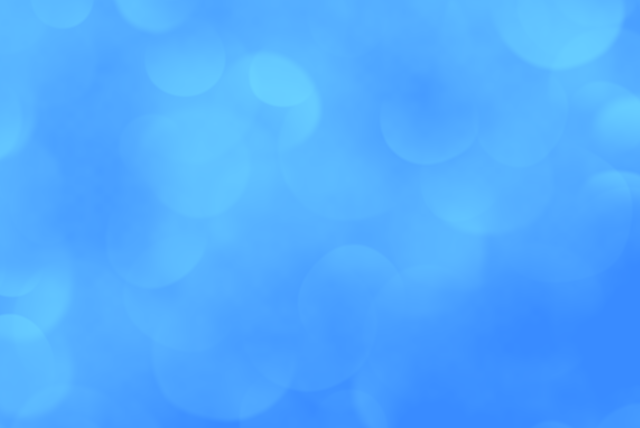
A Shadertoy shader for this background:

```glsl
// Soft blue bokeh: many faint, uneven light discs, each lit along part of one
// rim, over a cloudy wash that deepens toward the lower right.
// Discs follow a low-discrepancy sequence; one tone value drives the colour.

#define DEEP vec3(0.23, 0.555, 1.0)
#define MID vec3(0.33, 0.68, 1.0)
#define PALE vec3(0.385, 0.775, 1.0)
#define DISC_COUNT 72
#define DISC_RADIUS vec2(0.075, 0.165)
#define DISC_LIGHT vec2(0.09, 0.50)
#define RIM_BLUR vec2(0.004, 0.020)
#define WASH_TONE vec2(0.06, 0.62)
#define CLOUD_SCALE 3.8
#define CLOUD_LIGHT 0.72
#define MOTTLE_LIGHT 0.19
#define CONTRAST 1.27

vec3 hash3(vec2 p) {
    vec3 q = fract(p.xyx * vec3(0.1031, 0.1030, 0.0973));
    q += dot(q, q.yxz + 33.33);
    return fract((q.xxy + q.yzz) * q.zyx);
}

float valueNoise(vec2 p) {
    vec2 cell = floor(p), f = fract(p);
    f = f * f * f * (f * (f * 6.0 - 15.0) + 10.0);
    float low = mix(hash3(cell).x, hash3(cell + vec2(1, 0)).x, f.x);
    float high = mix(hash3(cell + vec2(0, 1)).x, hash3(cell + vec2(1, 1)).x, f.x);
    return mix(low, high, f.y);
}

// Broad clouds with a weaker, finer layer, centred on zero
float clouds(vec2 p) {
    return 0.7 * valueNoise(p) + 0.3 * valueNoise(p * 2.1 + 17.3) - 0.5;
}

// Small blotches plus faint speckle, centred on zero
float mottle(vec2 p) {
    float blotch = valueNoise(p * 15.0 + 3.1) - 0.5;
    float speckle = valueNoise(p * 46.0 + 8.4) - 0.5;
    return 0.7 * blotch + 0.3 * speckle;
}

// A disc that is bright at the rim facing 'angle' and fades across
float litDisc(vec2 p, float radius, float angle, float blur) {
    float inside = 1.0 - smoothstep(-blur, blur, length(p) - radius);
    float across = dot(p, vec2(cos(angle), sin(angle))) / radius;
    return inside * mix(0.06, 1.0, smoothstep(-0.7, 1.0, across));
}

// Sum of all discs; rims face mostly up or down
float bokeh(vec2 p, float aspect) {
    const float margin = 0.15;
    float light = 0.0;
    for (int i = 0; i < DISC_COUNT; i++) {
        float id = float(i);
        vec3 a = hash3(vec2(id, 4.7));
        vec3 b = hash3(vec2(id, 61.3));
        vec2 place = fract(id * vec2(0.7549, 0.5698) + 0.12 * a.xy);
        vec2 center = mix(vec2(-margin), vec2(aspect, 1.0) + margin, place);
        float radius = mix(DISC_RADIUS.x, DISC_RADIUS.y, a.z);
        float blur = mix(RIM_BLUR.x, RIM_BLUR.y, b.x * b.x);
        float angle = (b.y < 0.5 ? 1.57 : -1.57) + 2.2 * (fract(b.y * 2.0) - 0.5);
        float strength = mix(DISC_LIGHT.x, DISC_LIGHT.y, b.z * b.z);
        light += strength * litDisc(p - center, radius, angle, blur);
    }
    return light;
}

vec3 toneColor(float tone) {
    vec3 lower = mix(DEEP, MID, tone / 0.6);
    vec3 upper = mix(MID, PALE, (tone - 0.6) / 0.4);
    return tone < 0.6 ? lower : upper;
}

void mainImage(out vec4 fragColor, in vec2 fragCoord) {
    vec2 p = fragCoord / iResolution.y;
    float aspect = iResolution.x / iResolution.y;

    // Diagonal wash, dark along the bottom and right
    float wash = smoothstep(-0.3, 0.25, 0.9 * p.y - 0.525 * p.x / aspect);
    float tone = mix(WASH_TONE.x, WASH_TONE.y, wash);

    // Clouds and blotches, dimmer where the wash is deep
    float depth = mix(0.55, 1.0, wash);
    tone += depth * CLOUD_LIGHT * clouds(p * CLOUD_SCALE + 5.2);
    tone += depth * MOTTLE_LIGHT * mottle(p);

    // Discs with slightly bent rims, partly veiled so that arcs stand out
    vec2 bend = vec2(valueNoise(p * 6.0 + 31.0), valueNoise(p * 6.0 + 73.0)) - 0.5;
    float veil = mix(0.4, 1.3, smoothstep(0.25, 0.75, valueNoise(p * 5.0 + 11.7)));
    tone += depth * veil * bokeh(p + 0.025 * bend, aspect);

    // Roll off the lights so pale spots stay rare, then widen the range
    tone = 1.3 * (1.0 - exp(-tone));
    tone = mix(0.59, tone, CONTRAST);
    fragColor = vec4(toneColor(clamp(tone, -0.05, 1.2)), 1.0);
}
```
